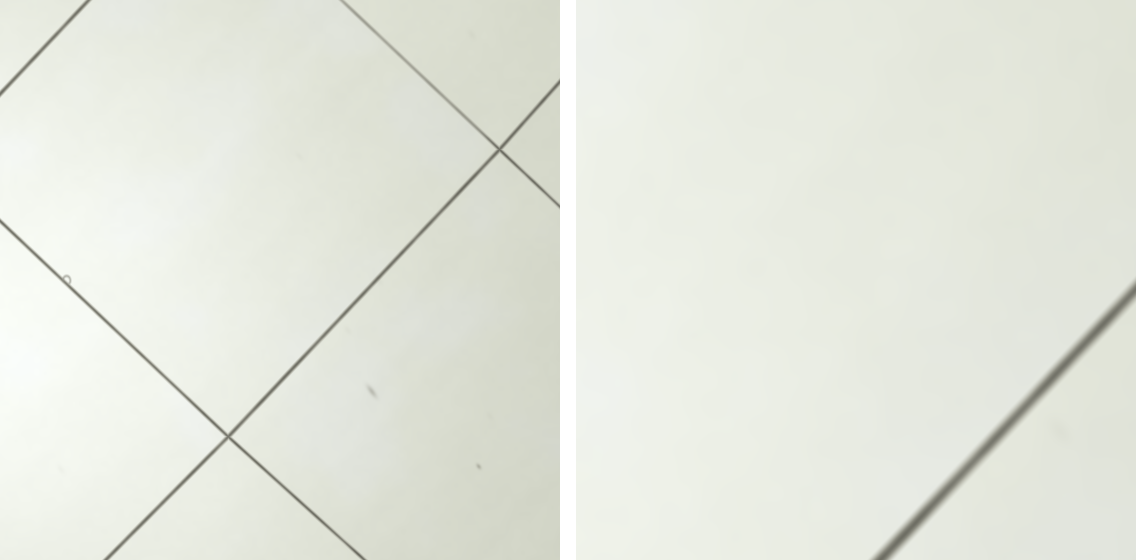
Left: the whole. Right: its middle third, enlarged.
Write a WebGL 1 fragment shader that draws this texture.

```glsl
precision highp float;
// Pale glazed floor tiles laid diagonally, with thin grey joints, soft window glare and a few marks.
uniform vec2 u_resolution;

float hash(vec2 p) {
  vec3 q = fract(p.xyx * 0.1031);
  q += dot(q, q.yzx + 33.33);
  return fract((q.x + q.y) * q.z);
}

float noise(vec2 p) {
  vec2 i = floor(p), f = fract(p);
  f = f * f * (3.0 - 2.0 * f);
  return mix(mix(hash(i), hash(i + vec2(1.0, 0.0)), f.x),
             mix(hash(i + vec2(0.0, 1.0)), hash(i + 1.0), f.x), f.y);
}

float fbm(vec2 p) {
  float sum = 0.0, amp = 0.5;
  for (int i = 0; i < 4; i++) {
    sum += amp * noise(p);
    p = p * 2.03 + 17.0;
    amp *= 0.5;
  }
  return sum;
}

// Distance to the nearest of evenly spaced joints
float jointDistance(float t, float first, float spacing) {
  return abs(mod(t - first + 0.5 * spacing, spacing) - 0.5 * spacing);
}

float stroke(float d, float halfWidth, float soft) {
  return 1.0 - smoothstep(halfWidth - soft, halfWidth + soft, d);
}

// Small slanted smudge
float speck(vec2 p, vec2 size) {
  p = mat2(0.8, -0.6, 0.6, 0.8) * p / size;
  return exp(-dot(p, p));
}

void main() {
  vec2 p = gl_FragCoord.xy / u_resolution;
  float soft = max(0.0024, 0.8 / min(u_resolution.x, u_resolution.y));

  // Two joint directions, slightly out of true from tile to tile
  float low = max(0.22 - p.y, 0.0);
  float rise = p.y - 1.059 * p.x - 0.053 * low - 0.063 * max(p.x - 0.892, 0.0);
  float fall = p.y + 0.9456 * p.x - 0.046 * low;
  float riseDist = jointDistance(rise, -0.2116, 1.0436) / 1.457;
  float fallDist = jointDistance(fall, 0.6055, 0.971) / 1.376;
  vec2 tile = floor(vec2((rise + 0.2116) / 1.0436, (fall - 0.6055) / 0.971));

  // Glare from the left, shade toward the lower right
  vec2 fromGlare = p - vec2(-0.05, 0.42);
  float glare = exp(-2.2 * dot(fromGlare, fromGlare));
  float shade = smoothstep(0.65, 1.5, p.x + 0.5 * (1.0 - p.y));
  float light = 0.843 + 0.135 * glare - 0.028 * shade;

  // Cloudy glaze, faint slanted streaks and fine mottling
  float cloud = fbm(p * 5.0 + tile * 7.0 + 20.0) - 0.47;
  float streak = noise(vec2(rise * 22.0, fall * 4.0) + 50.0) - 0.5;
  float mottle = noise(p * 75.0) - 0.5;
  light += 0.024 * cloud + 0.008 * streak + 0.006 * mottle + 0.006 * (hash(tile + 9.0) - 0.5);
  float cool = smoothstep(0.02, 0.25, cloud);
  vec3 color = light + vec3(0.0, 0.012, mix(-0.046, -0.012, glare) + 0.016 * cool);

  // Grout: soft grey edges around a darker core
  float patchy = fbm(p * 28.0 + 3.0);
  float worn = step(1.2, fall) * (1.0 - smoothstep(0.84, 0.89, p.x));
  float riseLine = stroke(riseDist, 0.0040, soft);
  float fallLine = stroke(fallDist, 0.0033, soft) * (1.0 - 0.2 * worn);
  float core = max(exp(-pow(riseDist / 0.0023, 2.0)), (1.0 - 0.5 * worn) * exp(-pow(fallDist / 0.002, 2.0)));
  vec3 grout = mix(vec3(0.65, 0.65, 0.60), vec3(0.45, 0.45, 0.41), core);
  grout += 0.16 * (patchy - 0.47) + 0.03 * glare;
  color = mix(color, grout, max(riseLine, fallLine));

  // Hooked chip on the edge of a joint
  vec2 chip = p - vec2(0.119, 0.499);
  float hook = stroke(abs(length(chip * vec2(1.0, 0.8)) - 0.0065), 0.0016, soft);
  hook *= smoothstep(-0.009, 0.0, chip.y + 0.4 * chip.x);
  color = mix(color, vec3(0.59, 0.59, 0.55), 0.75 * hook);

  // Dirt specks, two clear and several faint
  float dirt = 0.36 * speck(p - vec2(0.664, 0.301), vec2(0.0045, 0.0125));
  dirt += 0.42 * speck(p - vec2(0.855, 0.167), vec2(0.0035, 0.0055));
  for (int i = 0; i < 6; i++) {
    float id = float(i);
    vec2 spot = vec2(hash(vec2(id, 4.0)), hash(vec2(id, 31.0)));
    dirt += 0.05 * speck(p - spot, vec2(0.005, 0.009));
  }
  color = mix(color, vec3(0.48, 0.47, 0.42), dirt);

  gl_FragColor = vec4(clamp(color, 0.0, 1.0), 1.0);
}
```
